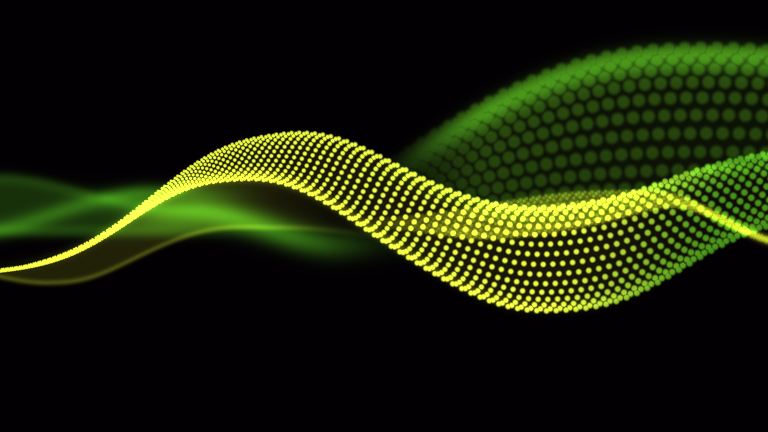
Write a WebGL 1 fragment shader that draws this background.

```glsl
precision highp float;
uniform vec2 u_resolution;

#define PI 3.14159265
#define BACKGROUND vec3(0.01, 0.0, 0.01)
#define YELLOW vec3(0.86, 0.92, 0.24)
#define OLIVE vec3(0.42, 0.46, 0.08)
#define LEAF vec3(0.27, 0.62, 0.10)
#define MOSS vec3(0.12, 0.23, 0.035)
#define FRONT 0.0
#define BACK 1.0
#define VEIL 2.0
#define COLUMN_ORIGIN 0.3
#define ROW_SHEAR 0.38

// Flat-topped hill of height one
float bump(float x, float center, float width) {
  return exp(-pow(abs(x - center) / width, 2.5));
}

// Soft line around a height
float strip(float y, float center, float width) {
  float d = (y - center) / width;
  return exp(-d * d);
}

// Soft-edged area between two heights
float band(float y, float low, float high, float soft) {
  return smoothstep(low - soft, low + soft, y)
       * (1.0 - smoothstep(high - soft, high + soft, y));
}

// Lower and upper edge of a sheet at x
vec2 sheetEdges(float x, float layer) {
  if (layer < 0.5) {
    float low = 0.37 + 0.07 * x + 0.175 * bump(x, 0.54, 0.296) - 0.18 * bump(x, 1.31, 0.335);
    float high = 0.37 + 0.155 * x + 0.22 * bump(x, 0.625, 0.335) - 0.05 * bump(x, 1.34, 0.25);
    return vec2(low, max(high, low + 0.004));
  }
  if (layer < 1.5) {
    return vec2(0.45, max(0.29 + 0.6 * bump(x, 1.64, 0.905), 0.46));
  }
  float top = 0.49 + 0.068 * bump(x, 1.45, 0.38) - 0.075 * smoothstep(1.52, 1.8, x);
  return vec2(top - 0.012 - 0.075 * bump(x, 1.25, 0.27), top);
}

// Sheared lattice of dots, crowded toward the edges like a curved surface
float sheetDots(vec2 p, float layer, float rows, float stepSize, float radius, float soft) {
  vec2 edges = sheetEdges(p.x, layer);
  float t = clamp((p.y - edges.x) / (edges.y - edges.x), 0.0, 1.0);
  float nearRow = floor(acos(1.0 - 2.0 * t) / PI * rows);
  float column = sqrt(p.x + COLUMN_ORIGIN) / stepSize;
  float pixel = 1.0 / u_resolution.y;
  float cover = 0.0;
  for (int j = -2; j <= 2; j++) {
    float row = clamp(nearRow + float(j), 0.0, rows - 1.0);
    float height = 0.5 - 0.5 * cos(PI * (row + 0.5) / rows);
    float shear = ROW_SHEAR * row;
    for (int i = -1; i <= 1; i++) {
      float u = (floor(column - shear + 0.5) + float(i) + shear) * stepSize;
      float x = u * u - COLUMN_ORIGIN;
      vec2 e = sheetEdges(x, layer);
      float d = length(p - vec2(x, mix(e.x, e.y, height)));
      cover = max(cover, 1.0 - smoothstep(radius * (1.0 - soft), radius * (1.0 + soft) + pixel, d));
    }
  }
  return cover;
}

// Large unfocused sheet at the upper right
vec3 backSheet(vec2 p, float frontTop) {
  vec2 e = sheetEdges(p.x, BACK);
  float t = clamp((p.y - e.x) / (e.y - e.x), 0.0, 1.0);
  float fade = smoothstep(0.83, 1.15, p.x) * smoothstep(frontTop - 0.06, frontTop, p.y);
  float dots = sheetDots(p, BACK, 16.0, 0.0135, 0.0135, 0.4);
  vec3 color = MOSS * dots * mix(0.65, 1.0, t);
  color += MOSS * 0.3 * band(p.y, e.x, e.y, 0.015);
  color += LEAF * 0.48 * strip(p.y, e.y - 0.022, 0.032);
  return color * fade;
}

// Blurred green streaks at the left
vec3 leftGlow(vec2 p) {
  float falling = 0.59 - 0.075 * smoothstep(0.0, 0.4, p.x) - 0.075 * smoothstep(0.45, 0.8, p.x);
  float rising = 0.455 + 0.1 * smoothstep(-0.1, 0.35, p.x);
  float fade = 1.0 - smoothstep(0.3, 0.65, p.x);
  float glow = 0.3 * band(p.y, 0.46, max(falling, rising + 0.01), 0.018) * fade;
  glow += 0.38 * strip(p.y, rising, 0.022) * fade;
  glow += 0.22 * strip(p.y, 0.462, 0.016) * fade;
  glow += 0.2 * strip(p.y, falling, 0.015) * fade;
  glow += 0.8 * strip(p.y, falling - 0.008, 0.034) * bump(p.x, 0.57, 0.25);
  return LEAF * glow;
}

// Thin olive film passing behind the front sheet
vec3 oliveVeil(vec2 p, float crease) {
  float hem = 0.37 - 0.03 * bump(p.x, 0.13, 0.15) + 0.1 * bump(p.x, 0.57, 0.25)
            + 0.06 * smoothstep(0.6, 0.9, p.x);
  float leftFade = 1.0 - smoothstep(0.5, 0.95, p.x);
  float film = leftFade * (0.28 * band(p.y, hem, crease, 0.008) + 0.4 * strip(p.y, hem + 0.004, 0.007));
  vec2 e = sheetEdges(p.x, VEIL);
  float rightFade = smoothstep(0.8, 1.1, p.x);
  film += rightFade * (0.62 * band(p.y, e.x, e.y, 0.01) + 0.25 * strip(p.y, e.x + 0.01, 0.012));
  film += rightFade * 0.4 * sheetDots(p, VEIL, 10.0, 0.006, 0.0025, 0.5);
  film += 0.8 * smoothstep(1.5, 1.7, p.x) * strip(p.y, 0.5 * (e.x + e.y), 0.011);
  return OLIVE * film;
}

// Sharp dotted sheet
vec3 frontSheet(vec2 p, vec2 e) {
  float t = clamp((p.y - e.x) / (e.y - e.x), 0.0, 1.0);
  float green = smoothstep(1.3, 1.75, p.x + 0.1 * (1.0 - t));
  float radius = 0.0024 + 0.0026 * smoothstep(0.3, 1.1, p.x) + 0.0015 * green;
  float dots = sheetDots(p, FRONT, 16.0, 0.009, radius, 0.4);
  vec3 color = mix(YELLOW, LEAF * 0.85, green) * dots;
  color += OLIVE * 0.2 * band(p.y, e.x, e.y, 0.006) * (1.0 - 0.5 * green);
  float creaseLight = bump(p.x, 0.55, 0.4) + 0.35 * bump(p.x, 1.2, 0.35);
  return color + OLIVE * 0.7 * creaseLight * strip(p.y, e.x + 0.008, 0.014);
}

void main() {
  vec2 p = gl_FragCoord.xy / u_resolution.y;
  vec2 front = sheetEdges(p.x, FRONT);
  vec3 color = BACKGROUND + backSheet(p, front.y) + leftGlow(p);
  color += oliveVeil(p, front.x) + frontSheet(p, front);
  gl_FragColor = vec4(min(color, 1.0), 1.0);
}
```
